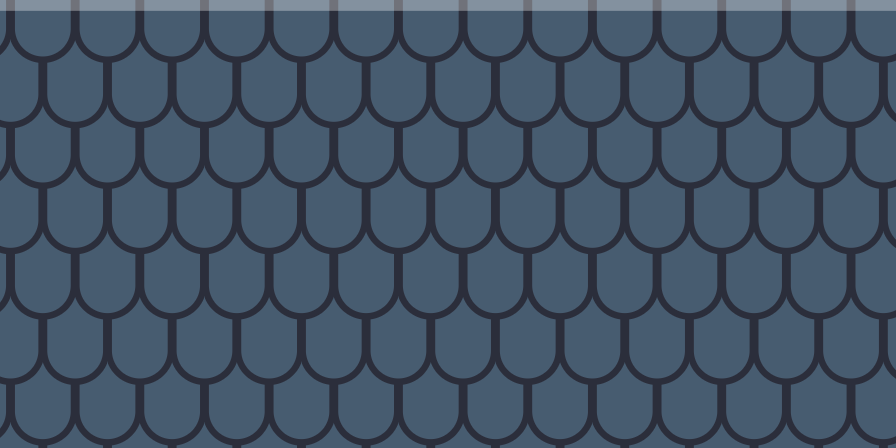
This pattern is drawn by a Shadertoy shader. Its source:

```glsl
// Overlapping round-ended roof tiles in staggered rows, under a pale strip.
// Each pixel layers the nearby rows from lowest to highest; every tile is a
// rounded slab with a dark rim, given by one distance function.

const float TILE_WIDTH = 55.42;  // lengths are in 1/384 of the canvas height
const float ROW_HEIGHT = 55.0;
const float RIM_RADIUS = 29.5;
const float RIM_WIDTH = 5.6;

// Lower edge of a row, measured from the top; spacing tightens every four rows.
float rowBottom(float row) {
    return 54.0 + ROW_HEIGHT * row + mod(row + 2.0, 4.0) - 2.0;
}

// Signed distance to the nearest tile of a row: straight sides, round end.
float tileDistance(vec2 p, float row) {
    float shift = 9.0 + 0.5 * TILE_WIDTH * mod(row, 2.0);
    float x = (fract((p.x - shift) / TILE_WIDTH) - 0.5) * TILE_WIDTH;
    float y = max(p.y - rowBottom(row) + RIM_RADIUS, 0.0);
    return length(vec2(x, y)) - RIM_RADIUS;
}

// Antialiased coverage of the region where d is negative.
float coverage(float d, float pixel) {
    return clamp(0.5 - d / pixel, 0.0, 1.0);
}

void mainImage(out vec4 fragColor, in vec2 fragCoord) {
    float pixel = 384.0 / iResolution.y;
    vec2 p = vec2(fragCoord.x, iResolution.y - fragCoord.y) * pixel;

    vec3 slate = vec3(0.28, 0.36, 0.44);
    vec3 rim = vec3(0.17, 0.18, 0.23);
    vec3 color = slate;

    // Upper rows cover the rows beneath them.
    float currentRow = floor((p.y - 54.0) / ROW_HEIGHT) + 1.0;
    for (int i = 1; i >= -1; i--) {
        float d = tileDistance(p, currentRow + float(i));
        vec3 tile = mix(rim, slate, coverage(d + RIM_WIDTH, pixel));
        color = mix(color, tile, coverage(d, pixel));
    }

    // Translucent highlight along the top edge.
    color = mix(color, vec3(1.0), 0.325 * coverage(p.y - 9.3, pixel));
    fragColor = vec4(color, 1.0);
}
```
